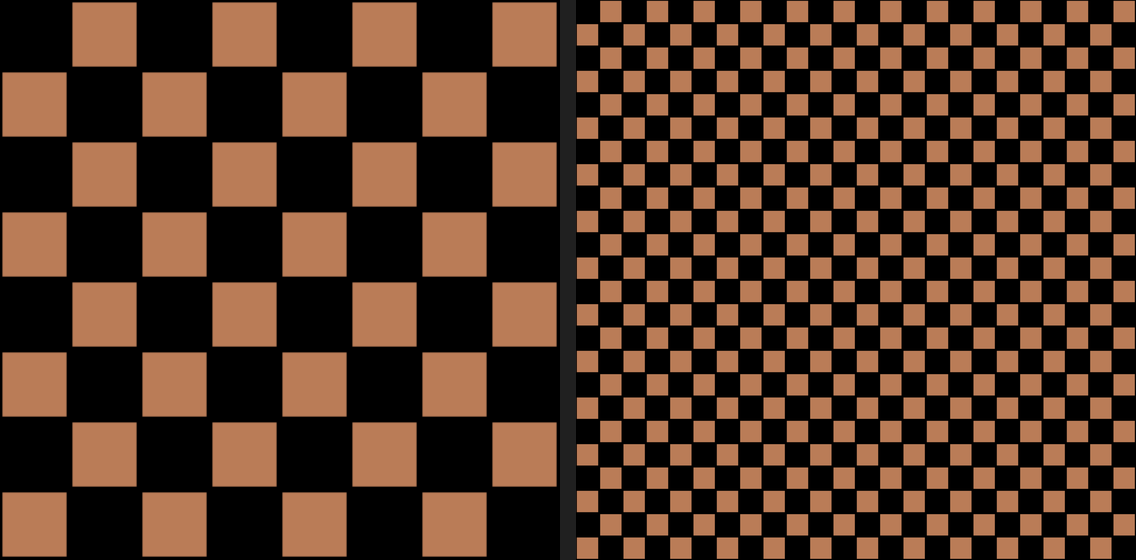
Left, the tile; right, the same tile 3 across and 3 down.
This pattern is drawn by a WebGL 1 fragment shader. Its source:

```glsl
precision highp float;
// Checkerboard of flat clay squares on black, eight cells across and down.
// Each even cell holds one square, slightly smaller than its cell, drawn by
// box coverage; whole cell counts make the board tile without a seam.

uniform vec2 u_resolution;

const float CELLS = 8.0;                            // cells per side
const float HALF_SIDE = 0.4583;                     // half a square, in cells
const vec2 SQUARE_CENTER = vec2(0.4931, 0.5069);    // within the cell
const vec3 CLAY = vec3(0.73, 0.485, 0.34);
const vec3 GROUND = vec3(0.0);

// Antialiased coverage of an axis-aligned square around the origin.
float squareCoverage(vec2 p, float halfSide, vec2 pixel) {
  vec2 inside = clamp((halfSide - abs(p)) / pixel + 0.5, 0.0, 1.0);
  return inside.x * inside.y;
}

// One on even cells, zero on odd cells.
float checker(vec2 cell) {
  return 1.0 - mod(cell.x + cell.y, 2.0);
}

void main() {
  vec2 grid = gl_FragCoord.xy / u_resolution * CELLS;
  vec2 pixel = CELLS / u_resolution;

  float clay = checker(floor(grid))
             * squareCoverage(fract(grid) - SQUARE_CENTER, HALF_SIDE, pixel);

  gl_FragColor = vec4(mix(GROUND, CLAY, clay), 1.0);
}
```
